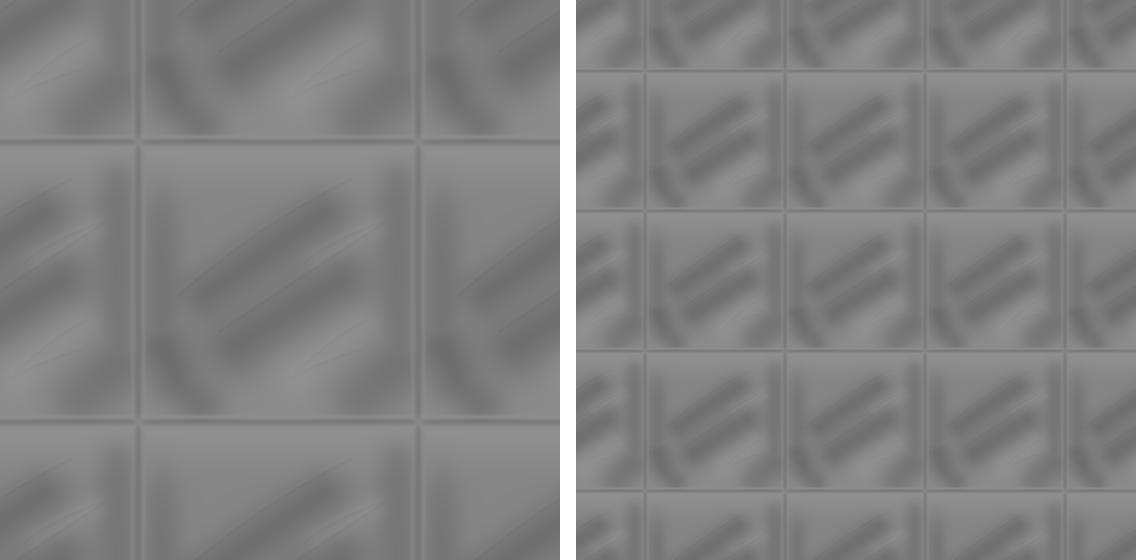
Left, the tile; right, the same tile 2 across and 2 down.
Reproduce this texture procedurally as a three.js fragment shader.

```glsl
// Grey glass blocks in a two by two grid, with soft diagonal reflections and thin joints.
varying vec2 vUv;

const float REPEATS = 2.0;
const vec2 JOINT_ORIGIN = vec2(0.247, 0.246);
const float GLASS_GREY = 0.520;
const float JOINT_GREY = 0.455;
const float RIM_GREY = 0.545;
const float JOINT_WIDTH = 0.0115;
const float JOINT_STRENGTH = 0.75;
const float RIM_OFFSET = 0.019;
const float RIM_WIDTH = 0.008;
const float CREASE_WIDTH = 0.0055;
const float CREASE_DEPTH = 0.016;
const float CREASE_GLINT = 0.007;
const vec2 GLINT_OFFSET = vec2(-0.006, 0.009);

float bell(float d, float width) {
  return exp(-d * d / (width * width));
}

// Distance to a segment that bulges sideways by bow at its middle
float arcDistance(vec2 p, vec2 a, vec2 b, float bow) {
  vec2 ab = b - a;
  float t = clamp(dot(p - a, ab) / dot(ab, ab), 0.0, 1.0);
  vec2 side = normalize(vec2(-ab.y, ab.x));
  return length(p - a - ab * t - side * bow * 4.0 * t * (1.0 - t));
}

// Soft capsule of shade or light
float smear(vec2 p, vec2 a, vec2 b, float width) {
  return bell(arcDistance(p, a, b, 0.0), width);
}

// Fine creases that outline the reflections, fainter on the small loops
float creases(vec2 p) {
  float upper = bell(arcDistance(p, vec2(0.146, 0.454), vec2(0.758, 0.866), 0.025), CREASE_WIDTH);
  float middle = bell(arcDistance(p, vec2(0.29, 0.325), vec2(0.875, 0.711), 0.0), CREASE_WIDTH);
  float loops = arcDistance(p, vec2(0.59, 0.57), vec2(0.875, 0.715), 0.012);
  loops = min(loops, arcDistance(p, vec2(0.545, 0.157), vec2(0.81, 0.363), 0.012));
  loops = min(loops, arcDistance(p, vec2(0.545, 0.157), vec2(0.805, 0.262), 0.008));
  return max(max(upper, middle), 0.8 * bell(loops, CREASE_WIDTH));
}

float glassShade(vec2 p) {
  float shade = GLASS_GREY;

  // Pale top and bottom edges
  shade += 0.045 * smoothstep(0.75, 1.0, p.y);
  shade += 0.025 * smoothstep(0.25, 0.0, p.y);

  // Dark sides that curl into the lower corners
  float sideFade = smoothstep(1.0, 0.6, p.y);
  float leftSide = sideFade * smear(p, vec2(0.085, 0.9), vec2(0.085, 0.3), 0.065);
  float leftCorner = smear(p, vec2(0.09, 0.27), vec2(0.14, 0.14), 0.09);
  float leftFoot = smear(p, vec2(0.14, 0.14), vec2(0.22, 0.06), 0.085);
  float rightSide = smear(p, vec2(0.925, 0.87), vec2(0.925, 0.2), 0.07);
  float rightCorner = smear(p, vec2(0.91, 0.19), vec2(0.80, 0.08), 0.12);
  shade -= max(0.06 * leftSide, max(0.09 * leftCorner, 0.085 * leftFoot));
  shade -= max(0.058 * rightSide, 0.072 * rightCorner);

  // Two dark diagonal reflections
  shade -= 0.082 * smear(p, vec2(0.24, 0.46), vec2(0.66, 0.745), 0.085);
  shade -= 0.085 * smear(p, vec2(0.35, 0.275), vec2(0.72, 0.50), 0.105);

  // Pale streaks beside them
  shade += 0.03 * smear(p, vec2(0.64, 0.59), vec2(0.84, 0.69), 0.05);
  shade += 0.045 * smear(p, vec2(0.57, 0.19), vec2(0.77, 0.33), 0.11);

  // Fine creases with a glint on the upper side
  shade -= CREASE_DEPTH * creases(p);
  shade += CREASE_GLINT * creases(p - GLINT_OFFSET);
  return shade;
}

void main() {
  vec2 p = fract((vUv - JOINT_ORIGIN) * REPEATS);
  vec2 edge = min(p, 1.0 - p);
  float grey = glassShade(p);

  // Pale rim around each block, stronger along the level joints
  float rimX = 0.55 * bell(edge.x - RIM_OFFSET, RIM_WIDTH);
  float rimY = 0.8 * bell(edge.y - RIM_OFFSET, RIM_WIDTH);
  grey = mix(grey, RIM_GREY + 0.02 * rimY, max(rimX, rimY));

  // Shallow recessed joint, softened where two joints cross
  float joint = JOINT_STRENGTH * bell(min(edge.x, edge.y), JOINT_WIDTH);
  float crossing = bell(length(edge), 0.022);
  grey = mix(grey, JOINT_GREY + 0.06 * crossing, joint);

  gl_FragColor = vec4(vec3(grey), 1.0);
}
```
